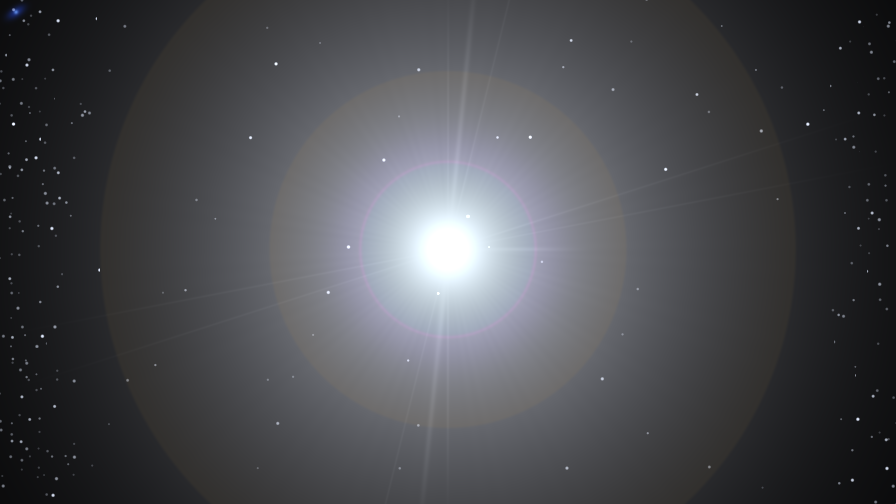
Give the GLSL for this background, as a Shadertoy shader.

```glsl
vec2 hash2(vec2 cell) {
    vec2 k = vec2(dot(cell, vec2(127.1, 311.7)), dot(cell, vec2(269.5, 183.3)));
    return fract(sin(k) * 43758.5453);
}

// One jittered star per cell, kept only where the density allows it
float starField(vec2 p, float cells, float density) {
    vec2 cell = floor(p * cells);
    vec2 rnd = hash2(cell);
    vec2 centre = (cell + 0.2 + 0.6 * rnd) / cells;
    vec2 pick = hash2(cell + 71.0);
    float size = 0.0022 + 0.0016 * pick.y;
    float dotMask = 1.0 - smoothstep(size * 0.3, size * 1.3, length(p - centre));
    return dotMask * step(pick.x, density) * mix(0.3, 0.9, pick.y * pick.y);
}

// Thin beam through the light, running both ways along an angle
float beam(vec2 p, float angle, float width, float reach) {
    float across = dot(p, vec2(-sin(angle), cos(angle)));
    float r = length(p);
    float fade = smoothstep(0.04, 0.16, r) * (1.0 - smoothstep(reach * 0.5, reach, r));
    return exp(-across * across / (width * width)) * fade;
}

// Warm disc, clear in the middle and strongest at its rim
float ghostDisc(float r, float radius, float soft) {
    float body = pow(min(r / radius, 1.0), 5.0);
    return body * (1.0 - smoothstep(radius - soft, radius + soft, r));
}

void mainImage(out vec4 fragColor, in vec2 fragCoord) {
    vec2 p = (fragCoord - 0.5 * iResolution.xy) / iResolution.y;
    vec2 q = p - vec2(0.0, 0.005);
    float r = length(q);
    float angle = atan(q.y, q.x);

    // Wide grey haze and bright core
    vec3 color = vec3(0.485, 0.495, 0.525) * exp(-r * r / 0.4);
    color += vec3(0.75, 0.775, 0.80) * exp(-r / 0.115);
    color += vec3(0.008, 0.008, 0.010);

    // Lavender halo around a cooler inner disc
    float halo = exp(-pow((r - 0.19) / 0.055, 2.0));
    color += vec3(0.010, 0.0, 0.045) * halo;
    float innerDisc = 1.0 - smoothstep(0.165, 0.178, r);
    color += vec3(-0.015, 0.018, 0.012) * innerDisc;

    // Lens ghosts
    color += vec3(0.030, 0.014, -0.014) * ghostDisc(r, 0.354, 0.004);
    color += vec3(0.036, 0.025, 0.004) * ghostDisc(r, 0.690, 0.004);
    float ring = exp(-pow((r - 0.174) / 0.0035, 2.0));
    color += vec3(0.045, -0.005, 0.030) * ring;

    // Faint radial streaks and long beams
    float streak = sin(angle * 23.0 + 1.0) * sin(angle * 41.0) + 0.5 * sin(angle * 87.0);
    color += 0.008 * streak * smoothstep(0.06, 0.18, r) * exp(-r * 4.0);
    float beams = 0.05 * beam(q, 1.47, 0.0055, 0.66);
    beams += 0.03 * beam(q, 1.57, 0.0025, 0.60);
    for (int i = 0; i < 3; i++) {
        float tilt = 0.19 + 0.12 * float(i) + 0.45 * float(i * (i - 1));
        beams += 0.022 * beam(q, tilt, 0.0022, 0.95);
    }
    beams += 0.04 * beam(q, 0.0, 0.004, 0.30) * step(0.0, q.x);
    color += beams * vec3(0.95, 0.97, 1.0);

    // Stars crowd the dark left and right edges
    float edge = smoothstep(0.66, 0.90, abs(p.x) - 0.05 * step(0.0, p.x));
    float stars = starField(p, 34.0, 0.42 * edge) + 0.6 * starField(p + 3.7, 57.0, 0.28 * edge);
    color += stars * vec3(0.88, 0.92, 1.0);

    // Small tilted blue galaxy in the upper left corner
    vec2 g = mat2(0.84, -0.54, 0.54, 0.84) * (p - vec2(-0.857, 0.476));
    float galaxy = exp(-dot(g * vec2(55.0, 110.0), g * vec2(55.0, 110.0)));
    color += galaxy * vec3(0.05, 0.12, 0.42);
    color += vec3(0.25, 0.35, 0.40) * exp(-dot(g, g) * 60000.0);

    fragColor = vec4(clamp(color, 0.0, 1.0), 1.0);
}
```
